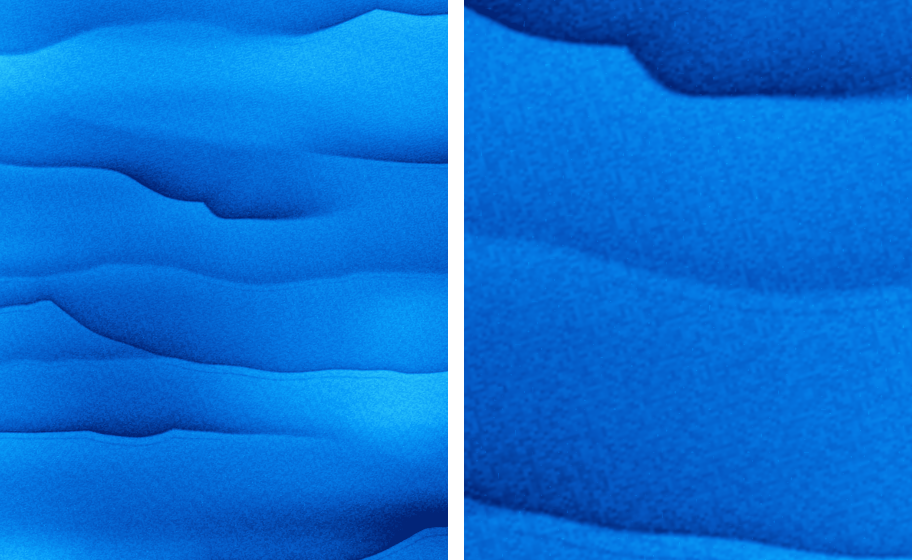
Left, the full canvas; right, a detail of the centre.
Give the GLSL for this texture, as a Shadertoy shader.

```glsl
#define SHEETS 8.0
#define SWAY 0.13
#define SHADE 0.50
#define GLOW 0.13
#define GRAIN 0.215
#define LIGHT 0.63
#define INK_DEEP vec3(0.01, 0.19, 0.54)
#define INK_DARK vec3(0.02, 0.34, 0.76)
#define INK_MID vec3(0.02, 0.47, 0.89)
#define INK_BRIGHT vec3(0.03, 0.61, 0.97)
#define INK_PALE vec3(0.16, 0.76, 0.98)

float hash(vec2 p) {
    return fract(sin(dot(p, vec2(127.1, 311.7))) * 43758.5453);
}

float noise(vec2 p) {
    vec2 cell = floor(p);
    vec2 f = fract(p);
    f = f * f * (3.0 - 2.0 * f);
    float low = mix(hash(cell), hash(cell + vec2(1, 0)), f.x);
    float high = mix(hash(cell + vec2(0, 1)), hash(cell + vec2(1, 1)), f.x);
    return mix(low, high, f.y);
}

// Wide horizontal washes, lighter on the left, with faint streaks
float washTone(vec2 p) {
    float tone = LIGHT + 0.74 * (noise(p * vec2(1.8, 4.5) + 3.7) - 0.5);
    tone += 0.28 * (noise(p * vec2(1.2, 15.0) + 21.0) - 0.5);
    tone += 0.14 * smoothstep(0.55, 0.9, noise(p * vec2(2.6, 9.0) + 58.0));
    return tone - 0.5 * (p.x - 0.4);
}

// Lower border of one sheet: slow sway, pointed crests, small ripples
float sheetEdge(float x, float id) {
    float level = (id + 0.8 * hash(vec2(id, 4.0))) / SHEETS;
    float sway = noise(vec2(x * 2.3, id * 7.0 + 11.0)) - 0.5;
    float crest = abs(2.0 * noise(vec2(x * 4.0, id * 5.0 + 90.0)) - 1.0);
    float ripple = noise(vec2(x * 17.0, id * 3.0 + 40.0)) - 0.5;
    return level + SWAY * sway - 0.03 * crest + 0.008 * ripple;
}

// Each sheet overlaps the one below and darkens towards its own border
float sheetTone(vec2 p) {
    vec2 bend = vec2(noise(p * vec2(5.0, 7.0)), noise(p * vec2(4.0, 6.0) + 33.0));
    vec2 q = p + vec2(0.14, 0.05) * (bend - 0.5);
    float wash = washTone(p);
    float tone = wash;
    for (float id = -1.0; id <= SHEETS; id++) {
        float d = q.y - sheetEdge(q.x, id);
        float strength = smoothstep(0.1, 0.7, noise(vec2(q.x * 2.7, id * 9.0 + 140.0)));
        float reach = mix(0.035, 0.12, noise(vec2(q.x * 3.0, id * 6.0 + 200.0)));
        float softness = mix(0.018, 0.002, strength);
        float offset = 0.16 * (hash(vec2(id, 17.0)) - 0.5);

        // Wide shade with a thin dark core
        float above = max(d, 0.0) / reach;
        float shadow = SHADE * strength * (0.72 * exp(-above) + 0.28 * exp(-6.0 * above));
        tone += GLOW * strength * exp(min(d, 0.0) / 0.045);
        tone = mix(tone, wash + offset - shadow, smoothstep(-softness, softness, d));

        // Dried pigment line and its faint echo below
        float rim = d / 0.0025;
        float echo = (d + 0.009 + 0.007 * bend.x) / 0.0018;
        float echoStrength = 0.12 * smoothstep(0.45, 0.65, bend.y);
        tone -= strength * (0.10 * exp(-rim * rim) + echoStrength * exp(-echo * echo));
    }
    return tone;
}

// Fine slanted grain with a few light specks
float grainTone(vec2 p) {
    vec2 slanted = vec2(p.x + 0.3 * p.y, p.y - 0.3 * p.x);
    float grain = 0.8 * noise(slanted * vec2(370.0, 430.0));
    grain += 0.2 * noise(slanted * vec2(150.0, 200.0) + 70.0) - 0.5;
    float speck = smoothstep(0.9, 1.0, noise(p * 390.0 + 15.0));
    return GRAIN * grain + 0.14 * speck;
}

vec3 inkColor(float tone) {
    vec3 color = mix(INK_DEEP, INK_DARK, clamp(tone / 0.25, -0.3, 1.0));
    color = mix(color, INK_MID, clamp((tone - 0.25) / 0.25, 0.0, 1.0));
    color = mix(color, INK_BRIGHT, clamp((tone - 0.5) / 0.25, 0.0, 1.0));
    return mix(color, INK_PALE, clamp((tone - 0.75) / 0.25, 0.0, 1.0));
}

void mainImage(out vec4 fragColor, in vec2 fragCoord) {
    vec2 p = fragCoord / iResolution.y;
    float tone = sheetTone(p) + grainTone(p);
    fragColor = vec4(inkColor(tone), 1.0);
}
```
